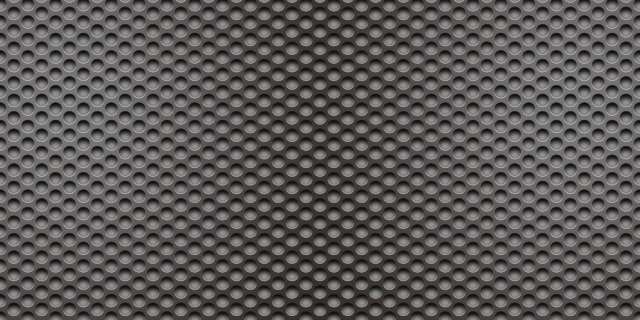
Give the GLSL for this texture, as a Shadertoy shader.

```glsl
// Offset from the nearest hole centre, in hole radii; 46 staggered columns
vec2 holeOffset(vec2 p) {
    vec2 pitch = vec2(1.0 / 23.0, 0.0544);
    float column = floor(p.x / pitch.x + 0.5);
    float stagger = 0.5 * mod(column, 2.0);
    float row = (p.y - 0.9854) / pitch.y + stagger;
    vec2 offset = vec2(p.x - column * pitch.x, (fract(row + 0.5) - 0.5) * pitch.y);
    return offset / 0.0205;
}

// Metal sheet lit by two soft glows, one on each side
vec3 plateColor(vec2 p) {
    vec2 d = vec2(abs(p.x - 1.0) - 0.8, p.y - 0.66) * vec2(1.7, 1.5);
    float glow = exp(-dot(d, d));
    return mix(vec3(0.19, 0.16, 0.155), vec3(0.47, 0.465, 0.46), glow);
}

// Recess with a shaded top and a bright lower centre
vec3 recessColor(vec2 q) {
    float depth = smoothstep(0.95, -0.45, q.y);
    float bowl = 1.0 - smoothstep(0.1, 1.15, length(q - vec2(0.0, -0.3)));
    float tone = 0.05 + 0.29 * depth + 0.24 * bowl;
    return tone * vec3(1.0, 0.99, 0.985);
}

void mainImage(out vec4 fragColor, in vec2 fragCoord) {
    vec2 p = fragCoord / iResolution.y;
    vec2 q = holeOffset(p);
    float r = length(q);
    float aa = 0.6 / (iResolution.y * 0.0205);

    vec3 plate = plateColor(p);
    float hole = 1.0 - smoothstep(0.95 - aa, 0.95 + aa, r);
    vec3 color = mix(plate, recessColor(q), hole);

    // Bevelled rim: dark above, catching light below
    float rim = 1.0 - smoothstep(0.03, 0.06 + aa, abs(r - 0.96));
    float facing = q.y / max(r, 0.001);
    color = mix(color, vec3(0.10, 0.075, 0.07), 0.65 * rim * smoothstep(-0.1, 0.8, facing));
    color = mix(color, plate * 0.4 + 0.52, 0.8 * rim * smoothstep(0.1, -0.8, facing));

    fragColor = vec4(color, 1.0);
}
```
